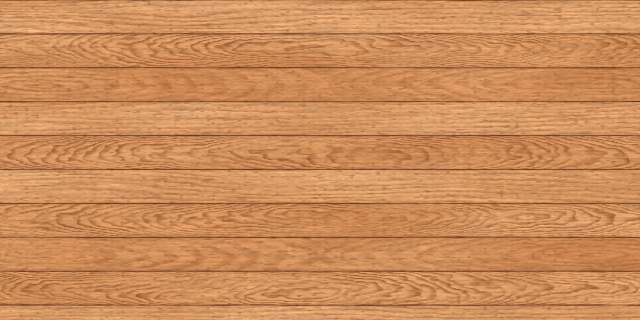
This texture is drawn by a WebGL 1 fragment shader. Its source:

```glsl
precision highp float;
uniform vec2 u_resolution;

#define PLANKS 9.44
#define SEAM_HALF 0.0015
#define RING_DEPTH 0.58
#define STREAK_DEPTH 0.13
#define PORE_DEPTH 0.34
#define LIGHT_WOOD vec3(0.895, 0.665, 0.46)
#define WARM_WOOD vec3(0.805, 0.535, 0.33)
#define RING_WOOD vec3(0.60, 0.33, 0.16)
#define SEAM_COLOR vec3(0.42, 0.20, 0.09)
#define NICK_COLOR vec3(0.46, 0.41, 0.36)

float hash(vec2 p) {
  vec3 q = fract(vec3(p.xyx) * 0.1031);
  q += dot(q, q.yzx + 33.33);
  return fract((q.x + q.y) * q.z);
}

float noise(vec2 p) {
  vec2 i = floor(p), f = fract(p);
  f = f * f * (3.0 - 2.0 * f);
  return mix(mix(hash(i), hash(i + vec2(1.0, 0.0)), f.x),
             mix(hash(i + vec2(0.0, 1.0)), hash(i + 1.0), f.x), f.y);
}

float fbm(vec2 p) {
  float sum = 0.0, amp = 0.53;
  for (int i = 0; i < 4; i++) {
    sum += amp * noise(p);
    p = p * 2.03 + 17.1;
    amp *= 0.42;
  }
  return sum;
}

// Growth-ring distance: arches, almond loops or nearly straight grain
float ringField(float x, float f, float row, float figured, float looped) {
  vec2 seed = vec2(row * 13.7, row * 7.3);
  float warp = fbm(vec2(x * mix(1.7, 3.2, figured), f * 1.5) + seed) - 0.45;
  float fine = noise(vec2(x * 38.0, f * 10.0) + seed) - 0.5;
  float dy = f - 0.5 - 0.25 * (hash(vec2(row, 4.0)) - 0.5);
  float center = row == 4.0 ? 1.17 : 0.97;
  float arches = 17.0 * sqrt(0.02 + (x - center) * (x - center))
               + 17.0 * dy * dy + 7.5 * warp;
  float loops = 9.0 * length(vec2((abs(x - 1.0) - 0.86) * 1.3, dy)) + 2.5 * warp;
  float straight = 7.0 * f + 2.0 * x * (hash(vec2(row, 9.0)) - 0.5) + 4.5 * warp;
  return mix(mix(straight, loops, looped), arches, figured)
       + mix(0.25, 0.5, figured) * fine;
}

void main() {
  vec2 p = gl_FragCoord.xy / u_resolution.y;
  float px = 1.0 / u_resolution.y;
  float v = (1.0 - p.y) * PLANKS;
  float row = floor(v), f = fract(v);

  // Plank kind
  float looped = mod(row, 5.0) == 2.0 ? 1.0 : 0.0;
  float figured = row == 1.0 || (row > 3.0 && mod(row, 2.0) == 0.0) ? 1.0 : 0.0;
  float pale = (1.0 - looped) * (1.0 - figured);

  // Plank tone with broad blotches
  float blotch = fbm(vec2(p.x * 2.2, f * 1.1) + row * 11.9) - 0.45;
  float tone = 0.2 + 0.5 * pale + 0.2 * figured + 1.25 * blotch
             + 0.16 * (hash(vec2(row, 2.0)) - 0.5);
  vec3 color = mix(WARM_WOOD, LIGHT_WOOD, tone);

  // Late wood lines with a soft inner and a crisp outer edge
  float ring = fract(ringField(p.x, f, row, figured, looped));
  float late = smoothstep(0.3, 0.84, ring) * (1.0 - smoothstep(0.86, 1.0, ring));
  float fade = 0.25 + 1.1 * noise(vec2(p.x * 6.0, f * 3.0) + row * 5.3);
  float broken = 0.55 + 0.8 * noise(vec2(p.x * 55.0, p.y * 200.0 + 90.0));
  float strength = RING_DEPTH * mix(0.55, 1.0, figured) * fade * broken;
  color = mix(color, RING_WOOD, clamp(late * strength, 0.0, 1.0));

  // Long fibres and short grit along the grain
  float streaks = noise(vec2(p.x * 9.0, p.y * 210.0 + row * 3.0))
                + 0.9 * noise(vec2(p.x * 95.0, p.y * 250.0)) - 0.95;
  color *= 1.0 + STREAK_DEPTH * streaks;

  // Sparse dark pores
  float pore = smoothstep(0.74, 0.9, noise(vec2(p.x * 60.0, p.y * 235.0 + 40.0)));
  color = mix(color, RING_WOOD, PORE_DEPTH * pore);

  // Small grey nicks in the looped planks
  vec2 nick = vec2(abs(p.x - 1.0) - 0.515, (f - (row > 4.0 ? 0.74 : 0.25)) / PLANKS);
  nick.y += 0.15 * nick.x;
  float nickDist = length(vec2(max(abs(nick.x) - 0.011, 0.0), nick.y)) - 0.001;
  color = mix(color, NICK_COLOR, 0.65 * looped * (1.0 - smoothstep(-px, px, nickDist)));

  // Thin worn seams of uneven depth, with a faint shaded border
  float edge = floor(v + 0.5);
  float wear = 0.6 * noise(vec2(p.x * 14.0, edge * 6.1))
             + 0.4 * noise(vec2(p.x * 70.0, edge * 9.7));
  float drift = 0.0012 * (noise(vec2(p.x * 9.0, edge * 3.7)) - 0.5);
  float seamDist = abs((v - edge) / PLANKS + drift);
  color *= 1.0 - 0.13 * exp(-seamDist * 300.0);
  float halfWidth = SEAM_HALF * (0.6 + 0.8 * wear);
  float seam = 1.0 - smoothstep(halfWidth - px * 0.6, halfWidth + px * 0.6, seamDist);
  color = mix(color, SEAM_COLOR, seam * (0.5 + 0.5 * wear));

  gl_FragColor = vec4(clamp(color, 0.0, 1.0), 1.0);
}
```
